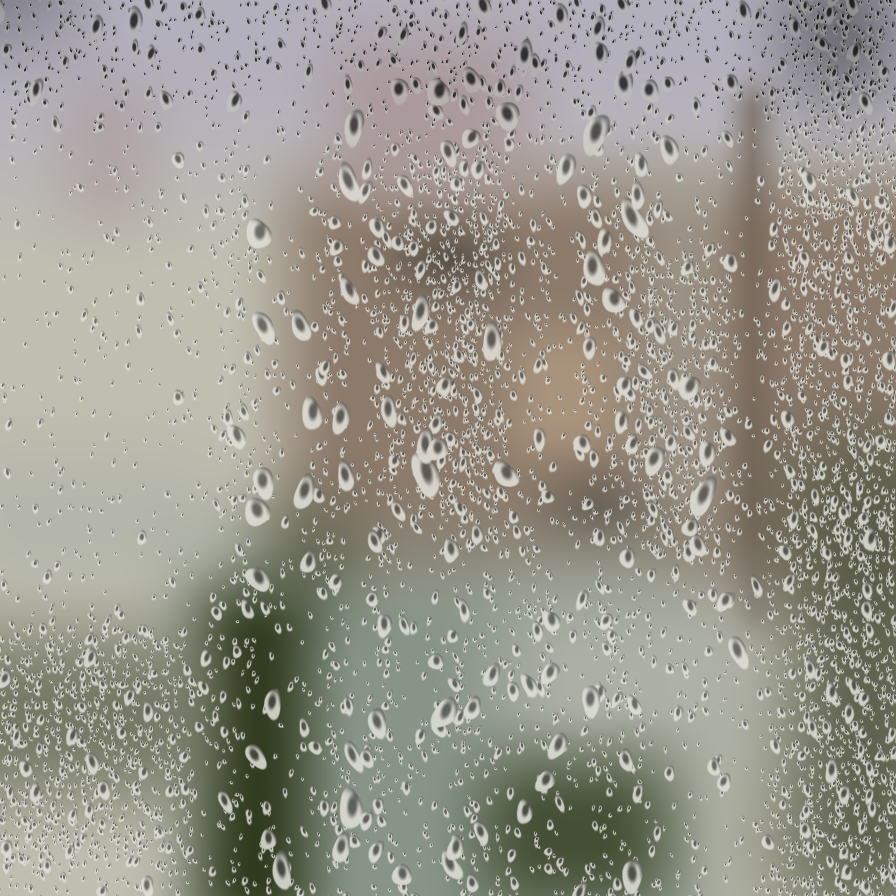
Reproduce this texture procedurally as a WebGL 1 fragment shader.

```glsl
precision highp float;
// Rain drops on a window in front of a blurred street and garden.
// The view is a stack of soft boxes; the drops are jittered cellular layers
// of four sizes, thinned by density maps and shaded like small lenses.

uniform vec2 u_resolution;

vec2 hash2(vec2 p) {
  vec3 a = fract(vec3(p.xyx) * vec3(0.1031, 0.1030, 0.0973));
  a += dot(a, a.yzx + 33.33);
  return fract((a.xx + a.yz) * a.zy);
}

// 1 inside a box, fading to 0 across its blurred border
float softBox(vec2 p, vec2 center, vec2 halfSize, float blur) {
  vec2 edge = abs(p - center) - halfSize;
  vec2 inside = 1.0 - smoothstep(vec2(-blur), vec2(blur), edge);
  return inside.x * inside.y;
}

// Out-of-focus scenery
vec3 blurredView(vec2 p) {
  vec3 cream = vec3(0.75, 0.745, 0.69);
  vec3 lavender = vec3(0.70, 0.69, 0.74);
  vec3 brown = vec3(0.55, 0.48, 0.42);
  vec3 peach = vec3(0.66, 0.58, 0.49);
  vec3 pink = vec3(0.66, 0.58, 0.58);
  vec3 shade = vec3(0.25, 0.24, 0.21);
  vec3 leaf = vec3(0.19, 0.23, 0.12);
  vec3 moss = vec3(0.33, 0.35, 0.27);
  vec3 mist = vec3(0.69, 0.70, 0.66);
  vec3 sage = vec3(0.53, 0.58, 0.53);

  vec3 c = mix(cream, lavender, smoothstep(0.68, 0.95, p.y));
  c = mix(c, mist, 0.7 * softBox(p, vec2(0.1, 0.42), vec2(0.15, 0.08), 0.08));
  // Buildings
  c = mix(c, brown, softBox(p, vec2(0.69, 0.56), vec2(0.37, 0.24), 0.07));
  c = mix(c, pink, 0.8 * softBox(p, vec2(0.48, 0.87), vec2(0.11, 0.09), 0.07));
  c = mix(c, pink, 0.5 * softBox(p, vec2(0.12, 0.83), vec2(0.05, 0.08), 0.06));
  c = mix(c, peach, softBox(p, vec2(0.63, 0.56), vec2(0.06, 0.07), 0.05));
  c = mix(c, mist, 0.4 * softBox(p, vec2(0.76, 0.62), vec2(0.05, 0.2), 0.05));
  c = mix(c, shade, 0.85 * softBox(p, vec2(0.5, 0.71), vec2(0.05, 0.025), 0.06));
  c = mix(c, shade, 0.6 * softBox(p, vec2(0.67, 0.43), vec2(0.05, 0.03), 0.06));
  c = mix(c, brown * 0.8, 0.8 * softBox(p, vec2(0.84, 0.6), vec2(0.015, 0.3), 0.03));
  // Garden
  c = mix(c, moss, 0.9 * softBox(p, vec2(0.97, 0.24), vec2(0.1, 0.27), 0.1));
  c = mix(c, sage, softBox(p, vec2(0.5, 0.14), vec2(0.28, 0.24), 0.1));
  c = mix(c, mist, 0.9 * softBox(p, vec2(0.7, 0.24), vec2(0.14, 0.1), 0.09));
  c = mix(c, leaf, softBox(p, vec2(0.285, 0.15), vec2(0.06, 0.19), 0.06));
  c = mix(c, leaf, 0.5 * softBox(p, vec2(0.34, 0.38), vec2(0.05, 0.06), 0.08));
  c = mix(c, leaf + 0.05, 0.9 * softBox(p, vec2(0.64, 0.07), vec2(0.1, 0.08), 0.07));
  c = mix(c, moss + 0.08, 0.85 * softBox(p, vec2(0.07, 0.2), vec2(0.16, 0.09), 0.08));
  // Dim upper corners
  c *= 1.0 - 0.4 * softBox(p, vec2(0.94, 0.97), vec2(0.06, 0.08), 0.08);
  return c * (1.0 - 0.3 * softBox(p, vec2(0.0, 1.0), vec2(0.08, 0.04), 0.08));
}

// Share of cells holding fine drops
float fineDensity(vec2 p) {
  float d = 0.12 + 0.3 * smoothstep(0.82, 0.98, p.y);
  d = max(d, 0.85 * smoothstep(0.82, 0.9, p.x));
  d = max(d, 0.85 * softBox(p, vec2(0.06, 0.16), vec2(0.15, 0.14), 0.04));
  d = max(d, 0.7 * softBox(p, vec2(0.5, 0.63), vec2(0.07, 0.22), 0.04));
  d = max(d, 0.75 * softBox(p, vec2(0.76, 0.55), vec2(0.06, 0.18), 0.03));
  float trails = 0.5 + 0.5 * sin(p.x * 75.0 + 1.5 * sin(p.x * 31.0));
  return d + 0.22 * trails * softBox(p, vec2(0.5, 0.4), vec2(0.27, 0.45), 0.05);
}

// Share of cells holding large drops
float largeDensity(vec2 p) {
  float d = 0.34 * softBox(p, vec2(0.54, 0.46), vec2(0.28, 0.6), 0.05);
  return d + 0.15 * smoothstep(0.8, 0.95, p.y) * step(p.x, 0.85);
}

// One drop in local coordinates: x = coverage, y = dark lens, z = dark rim
vec3 dropShape(vec2 q, float softness, float seed) {
  float angle = atan(q.y, q.x);
  float d = length(q) * (1.0 + 0.1 * sin(2.0 * angle + seed * 6.3) + 0.07 * sin(3.0 * angle + seed * 19.0));
  float cover = 1.0 - smoothstep(1.0 - softness, 1.0 + softness, d);
  vec2 lens = q - vec2(0.3 * (seed - 0.5), 0.16);
  float core = 1.0 - smoothstep(0.25, 0.75, length(lens * vec2(1.15, 1.0)));
  float rim = smoothstep(0.5, 1.0, d) * smoothstep(0.1, 0.9, q.x * 0.6 + q.y * 0.8);
  return vec3(cover, core, rim);
}

// Paints one layer of drops over the view
vec3 addDrops(vec3 c, vec3 view, vec2 p, float cells, float fine, float amount) {
  vec2 home = floor(p * cells);
  for (int j = -1; j <= 1; j++) {
    for (int i = -1; i <= 1; i++) {
      vec2 id = home + vec2(float(i), float(j));
      vec2 a = hash2(id + cells * 1.7);
      vec2 b = hash2(id + cells * 3.1 + 57.0);
      vec2 center = (id + 0.1 + 0.8 * a) / cells;
      float density = amount * mix(largeDensity(center), fineDensity(center), fine);
      float radius = mix(0.19, 0.34, b.y * b.y) / cells;
      vec2 q = p - center;
      q.x += q.y * (a.y - 0.5) * 0.6;
      q /= radius * vec2(1.0, mix(1.15, 1.95, a.x));
      vec3 s = dropShape(q, min(0.0011 / radius, 0.6), fract(a.x * 7.0 + b.y));
      float sky = smoothstep(0.78, 0.95, center.y);
      vec3 glow = mix(vec3(0.90, 0.90, 0.87), view * 0.85, 0.15 + 0.5 * sky);
      float dark = clamp(s.y * (0.75 + 0.4 * sky) + s.z * 0.65, 0.0, 1.0);
      vec3 lit = mix(glow, view * mix(0.4, 0.28, sky), dark);
      c = mix(c, lit, s.x * step(b.x, density));
    }
  }
  return c;
}

void main() {
  vec2 p = gl_FragCoord.xy / u_resolution;
  vec3 view = blurredView(p);
  vec3 c = addDrops(view, view, p, 125.0, 1.0, 0.75);
  c = addDrops(c, view, p, 82.0, 1.0, 0.7);
  c = addDrops(c, view, p, 46.0, 0.6, 0.6);
  c = addDrops(c, view, p, 25.0, 0.0, 0.85);
  gl_FragColor = vec4(c, 1.0);
}
```
